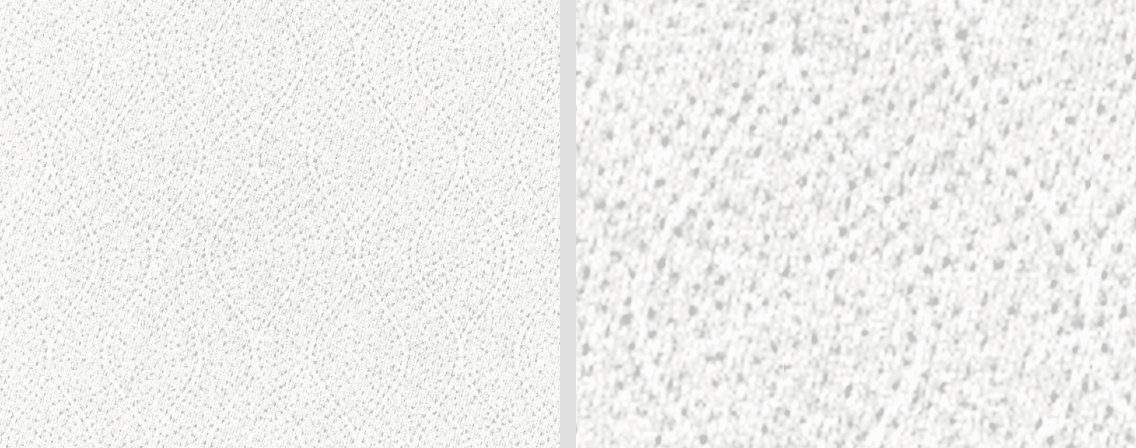
Left: the whole. Right: its middle third, enlarged.
A WebGL 1 fragment shader for this texture:

```glsl
precision highp float;
// Embossed white paper towel: staggered ogee medallions in dimpled tissue.
// A wavy field u = |x| - swing * cos(y) bends rows of dimples into nested
// ogees; a steep wire weave, fibre grain and soft shading cover the sheet.
uniform vec2 u_resolution;

// Lengths are fractions of the canvas width.
const vec3 PAPER = vec3(0.992, 0.987, 0.987);
const vec3 SOFT_GREY = vec3(0.92, 0.92, 0.914);
const vec3 DEEP_GREY = vec3(0.79, 0.79, 0.79);
const vec2 REPEAT = vec2(0.367, 0.354);       // medallion period
const vec2 CENTRE = vec2(0.456, 0.344);       // middle of one medallion
const float SWING = 0.043;                    // sideways wave of the rows
const float ROWS = 13.0;                      // dimple rows per half period
const float DIMPLE_STEP = 0.0150;             // dimple spacing along a row
const vec2 DIMPLE_SIZE = vec2(0.0027, 0.0036);
const float OUTLINE = 0.0424;                 // middle of the double outline
const float OUTLINE_WIDTH = 0.0048;
const vec2 WEAVE_PITCH = vec2(0.0056, 0.0070);
const float WEAVE_LEAN = 0.25;                // sideways drift per unit height
const float GRAIN_SIZE = 0.0025;
const float TAU = 6.2831853;

float hash(vec2 p) {
  vec3 q = fract(p.xyx * vec3(0.1031, 0.1030, 0.0973));
  q += dot(q, q.yzx + 33.33);
  return fract((q.x + q.y) * q.z);
}

float noise(vec2 p) {
  vec2 i = floor(p), f = fract(p);
  f = f * f * (3.0 - 2.0 * f);
  return mix(mix(hash(i), hash(i + vec2(1.0, 0.0)), f.x),
             mix(hash(i + vec2(0.0, 1.0)), hash(i + vec2(1.0, 1.0)), f.x), f.y);
}

float bell(float x) {
  return exp(-x * x);
}

// Distance of a field value from its nearer column of medallions.
float fold(float u) {
  return min(u, 0.5 * REPEAT.x - u);
}

// Pressed dimples: x is their shadow, y the lit rim beside them.
vec2 dimples(vec2 field, float slope, float side, float column) {
  vec2 pitch = vec2(0.5 * REPEAT.x / ROWS, DIMPLE_STEP);
  vec2 home = floor(field / pitch);
  vec2 sum = vec2(0.0);
  for (int j = -1; j <= 1; j++) {
    for (int i = -1; i <= 1; i++) {
      vec2 cell = home + vec2(float(i), float(j));
      vec2 id = cell + vec2(column * 41.0 + 300.0, 200.0);
      vec2 jitter = vec2(hash(id), hash(id + 71.3)) - 0.5;
      float stagger = 0.5 * mod(cell.x, 2.0) - 0.25;
      float onLine = bell((abs(fold((cell.x + 0.5) * pitch.x) - OUTLINE) - 0.5 * pitch.x) / 0.004);
      vec2 spot = cell + vec2(0.5, 0.5 + stagger) + jitter * mix(0.5, 0.2, onLine);
      vec2 d = field - spot * pitch;
      d.x = side * (d.x - slope * d.y);
      float depth = mix(0.35 + 0.75 * hash(id + 19.7), 0.9, onLine * 0.7);
      vec2 lean = vec2(d.x - 0.10 * d.y, d.y) / DIMPLE_SIZE;
      vec2 rim = (d - vec2(0.0012, -0.0050)) / DIMPLE_SIZE;
      sum += depth * vec2(exp(-dot(lean, lean)), exp(-dot(rim, rim)));
    }
  }
  return sum;
}

// Slanted rows of short wire marks, loosened by noise.
float weave(vec2 p) {
  vec2 q = p + 0.0022 * vec2(noise(p * 110.0), noise(p * 110.0 + 40.0));
  float across = sin(TAU * (q.x - WEAVE_LEAN * q.y) / WEAVE_PITCH.x);
  float along = sin(TAU * (q.y + 0.35 * q.x) / WEAVE_PITCH.y);
  return across * (0.6 + 0.4 * along);
}

void main() {
  vec2 p = gl_FragCoord.xy / u_resolution.x;

  // Wavy field, mirrored about every column of medallions.
  vec2 local = p - CENTRE + 0.0025 * (vec2(noise(p * 28.0), noise(p * 28.0 + 9.0)) - 0.5);
  float turn = fract(local.x / REPEAT.x + 0.5) - 0.5;
  float side = turn < 0.0 ? -1.0 : 1.0;
  float column = floor(2.0 * local.x / REPEAT.x);
  float wave = TAU / REPEAT.y;
  float u = abs(turn) * REPEAT.x - SWING * cos(wave * local.y);
  float slope = SWING * wave * sin(wave * local.y);

  // Embossing: a smooth raised band between the two outline rows.
  vec2 dimple = dimples(vec2(u, local.y), slope, side, column);
  float edge = fold(u) - OUTLINE;
  float band = bell(edge / OUTLINE_WIDTH);
  float crease = bell((abs(edge) - 0.0071) / 0.0028);

  // Tissue surface and broad uneven light.
  float grain = noise(p / GRAIN_SIZE) - 0.5;
  float fibre = noise(vec2(p.x - WEAVE_LEAN * p.y, p.y * 0.8) / 0.0042 + 60.0) - 0.5;
  float cloud = noise(p * 5.0 + 3.0) - 0.5;
  float middle = bell(length((p - vec2(0.58, 0.38)) / vec2(0.45, 0.36)));

  float shade = 0.17 + 0.12 * middle + 0.07 * cloud;
  shade += 0.24 * weave(p) + 0.80 * grain + 0.42 * fibre;
  shade += 0.90 * dimple.x - 0.32 * dimple.y;
  shade += 0.16 * crease - 0.20 * band;
  shade = clamp(shade, 0.0, 1.1);

  vec3 color = mix(PAPER, SOFT_GREY, min(2.0 * shade, 1.0));
  color = mix(color, DEEP_GREY, max(2.0 * shade - 1.0, 0.0));
  gl_FragColor = vec4(color, 1.0);
}
```
